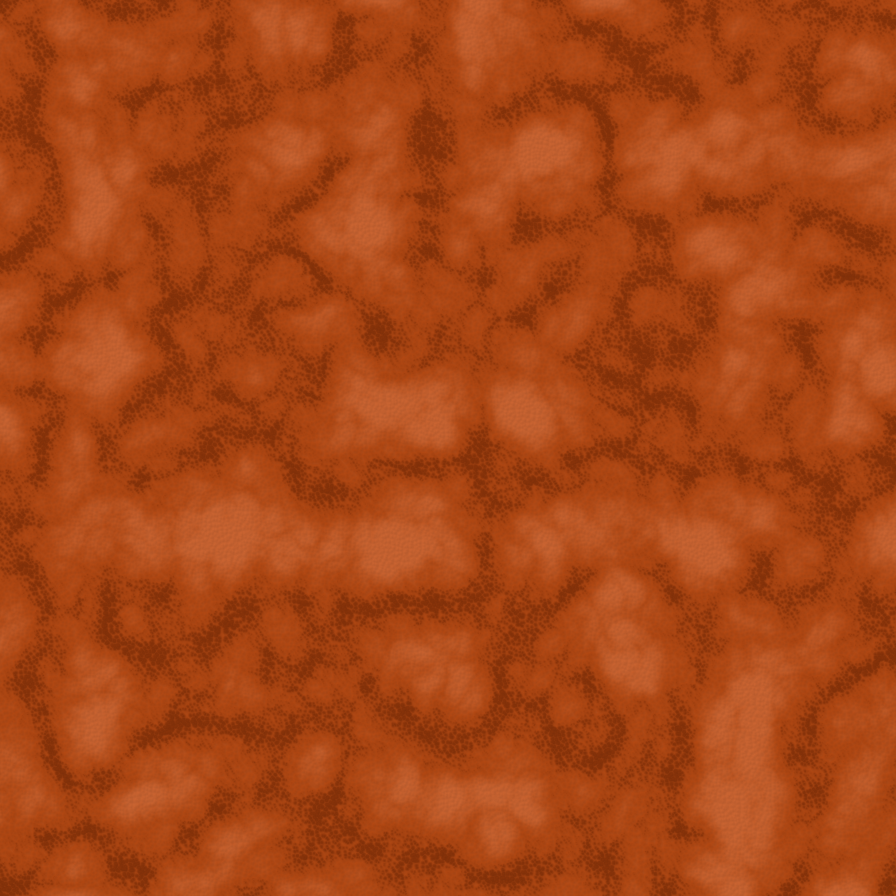
Reproduce this texture procedurally as a Shadertoy shader.

```glsl
// Burnt-orange mottled leather: pale irregular islands parted by dark, grainy veins.
// Folded gradient noise (turbulence) makes the veins where its octaves cross zero;
// fine cellular noise adds speckle in the veins and a slanted relief on the islands.

vec2 hash2(vec2 cell) {
    uvec2 q = uvec2(ivec2(cell) + 4096) * uvec2(1597u, 3812u);
    uint n = (q.x ^ (q.y + 7919u)) * 747796u;
    n = (n ^ (n >> 15)) * 2891337u;
    n ^= n >> 13;
    n *= 277803u;
    n ^= n >> 16;
    return vec2(n & 65535u, n >> 16) / 65535.0;
}

float cornerSlope(vec2 cell, vec2 offset) {
    float angle = 6.2832 * hash2(cell).x;
    return dot(vec2(cos(angle), sin(angle)), offset);
}

float gradientNoise(vec2 p) {
    vec2 i = floor(p), f = p - i;
    vec2 w = f * f * f * (f * (f * 6.0 - 15.0) + 10.0);
    vec2 e = vec2(1, 0);
    return mix(mix(cornerSlope(i, f), cornerSlope(i + e, f - e), w.x),
               mix(cornerSlope(i + e.yx, f - e.yx), cornerSlope(i + 1.0, f - 1.0), w.x), w.y);
}

// Distance to the nearest scattered grain
float cellular(vec2 p) {
    vec2 i = floor(p), f = p - i;
    float nearest = 4.0;
    for (int y = -1; y <= 1; y++)
        for (int x = -1; x <= 1; x++) {
            vec2 o = vec2(x, y);
            vec2 d = o + hash2(i + o) - f;
            nearest = min(nearest, dot(d, d));
        }
    return sqrt(nearest);
}

// Sum of folded octaves, each turned to hide the lattice
float turbulence(vec2 p) {
    float sum = 0.0, amplitude = 1.0;
    for (int octave = 0; octave < 6; octave++) {
        sum += amplitude * abs(gradientNoise(p));
        p = mat2(1.6, 1.2, -1.2, 1.6) * p + 17.3;
        amplitude *= 0.5;
    }
    return sum;
}

void mainImage(out vec4 fragColor, in vec2 fragCoord) {
    vec2 uv = fragCoord / iResolution.y;

    // Islands and veins
    float height = turbulence(uv * 7.0 + 3.7);

    // Speckle, strongest inside the veins
    vec2 grainPos = uv * 230.0;
    float grain = cellular(grainPos);
    float veinShare = 1.0 - smoothstep(0.18, 0.48, height);
    float tone = height + (grain - 0.46) * mix(0.03, 0.3, veinShare);

    // Rust veins, orange ground, pale island centres
    vec3 color = mix(vec3(0.51, 0.19, 0.035), vec3(0.67, 0.27, 0.07), smoothstep(0.05, 0.33, tone));
    color = mix(color, vec3(0.76, 0.375, 0.185), smoothstep(0.3, 0.7, tone));

    // Fine relief lit from the upper left
    float relief = cellular(grainPos + vec2(-0.35, 0.45)) - grain;
    color *= 1.0 + 0.07 * relief;

    fragColor = vec4(color, 1.0);
}
```
